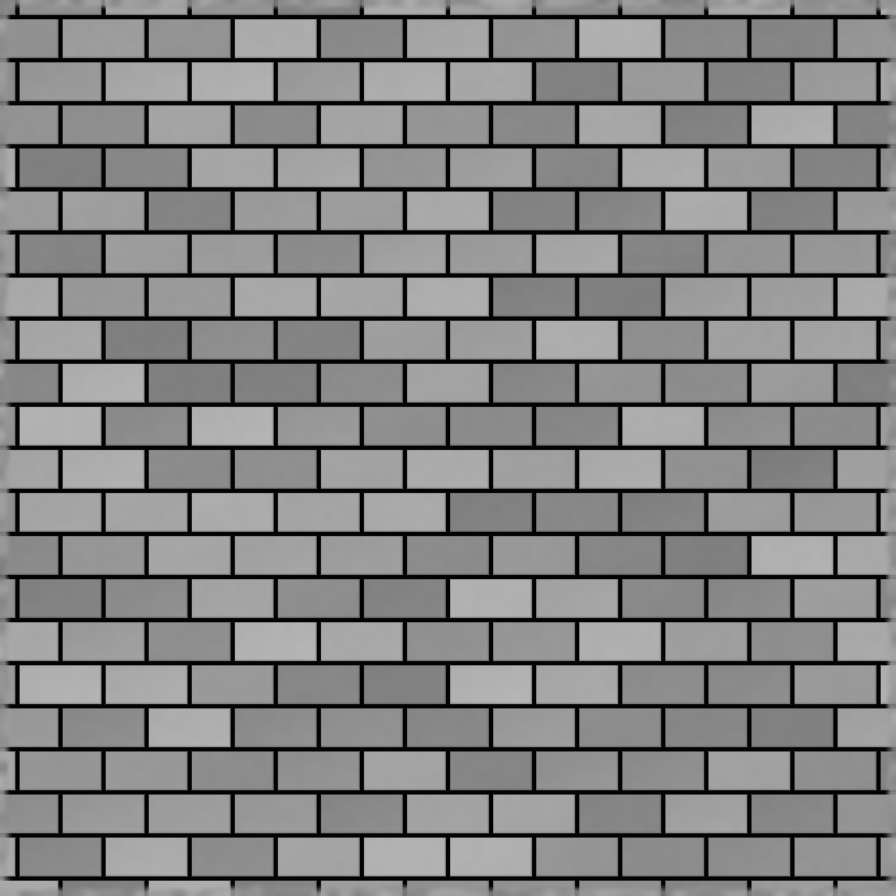
Reproduce this texture procedurally as a WebGL 2 fragment shader.

```glsl
#version 300 es
precision highp float;

uniform vec2 u_resolution;
out vec4 fragColor;

const vec2 BRICK = vec2(0.0961, 0.04807);   // pitch of one brick
const vec2 WALL_ORIGIN = vec2(0.0195);      // corner of the first whole brick
const float MORTAR_HALF = 0.0024;
const float MORTAR_SOFT = 0.0009;
const vec3 MORTAR_COLOR = vec3(0.01);
const vec3 DARK_BRICK = vec3(0.50);
const vec3 LIGHT_BRICK = vec3(0.70);
const vec3 SMEAR_COLOR = vec3(0.58);

float hash(vec2 p) {
    vec3 q = fract(vec3(p.xyx) * 0.1031);
    q += dot(q, q.yzx + 33.33);
    return fract((q.x + q.y) * q.z);
}

float valueNoise(vec2 p) {
    vec2 cell = floor(p);
    vec2 f = fract(p);
    f = f * f * (3.0 - 2.0 * f);
    float low = mix(hash(cell), hash(cell + vec2(1.0, 0.0)), f.x);
    float high = mix(hash(cell + vec2(0.0, 1.0)), hash(cell + 1.0), f.x);
    return mix(low, high, f.y);
}

// Running bond: xy is the brick index, zw the position inside it
vec4 brickCell(vec2 uv, vec2 size, vec2 origin) {
    vec2 grid = (uv - origin) / size;
    float row = floor(grid.y);
    grid.x -= 0.5 * mod(row, 2.0);
    return vec4(floor(grid), fract(grid) * size);
}

// Distance from the nearest joint centre
float jointDistance(vec2 local, vec2 size) {
    vec2 d = min(local, size - local);
    return min(d.x, d.y);
}

// Flat tone per brick, a faint diagonal gradient and fine mottling
vec3 brickColor(vec2 id, vec2 local, vec2 size, vec2 uv) {
    float tone = hash(id + vec2(47.0, 19.0));
    vec2 t = local / size - 0.5;
    float slope = (hash(id + 83.0) - 0.3) * 0.035;
    float mottle = (valueNoise(uv * 90.0) - 0.5) * 0.012;
    return mix(DARK_BRICK, LIGHT_BRICK, tone) + slope * (t.x - t.y) + mottle;
}

// Soft shade along the right and lower sides
float sideShade(vec2 local, vec2 size) {
    float d = min(size.x - local.x, local.y);
    return 1.0 - 0.18 * (1.0 - smoothstep(0.002, 0.0055, d));
}

// Blurred wear along the canvas border, 1 at the very edge
float borderWear(vec2 uv) {
    vec2 d = min(uv, 1.0 - uv);
    float wobble = (valueNoise(uv * 55.0) - 0.5) * 0.006;
    return 1.0 - smoothstep(0.004, 0.013, min(d.x, d.y) + wobble);
}

void main() {
    vec2 uv = gl_FragCoord.xy / u_resolution;
    float pixel = 1.0 / min(u_resolution.x, u_resolution.y);
    vec4 cell = brickCell(uv, BRICK, WALL_ORIGIN);
    float wear = borderWear(uv);

    // Brick faces, smeared near the border
    vec3 color = brickColor(cell.xy, cell.zw, BRICK, uv);
    color *= sideShade(cell.zw, BRICK);
    vec3 smear = SMEAR_COLOR + (valueNoise(uv * 70.0 + 11.0) - 0.5) * 0.2;
    color = mix(color, smear, 0.7 * wear);

    // Joints fade out where the border is worn
    float soft = max(MORTAR_SOFT, 0.7 * pixel);
    float d = jointDistance(cell.zw, BRICK);
    float mortar = 1.0 - smoothstep(MORTAR_HALF - soft, MORTAR_HALF + soft, d);
    color = mix(color, MORTAR_COLOR, mortar * (1.0 - 0.85 * wear));

    fragColor = vec4(color, 1.0);
}
```
